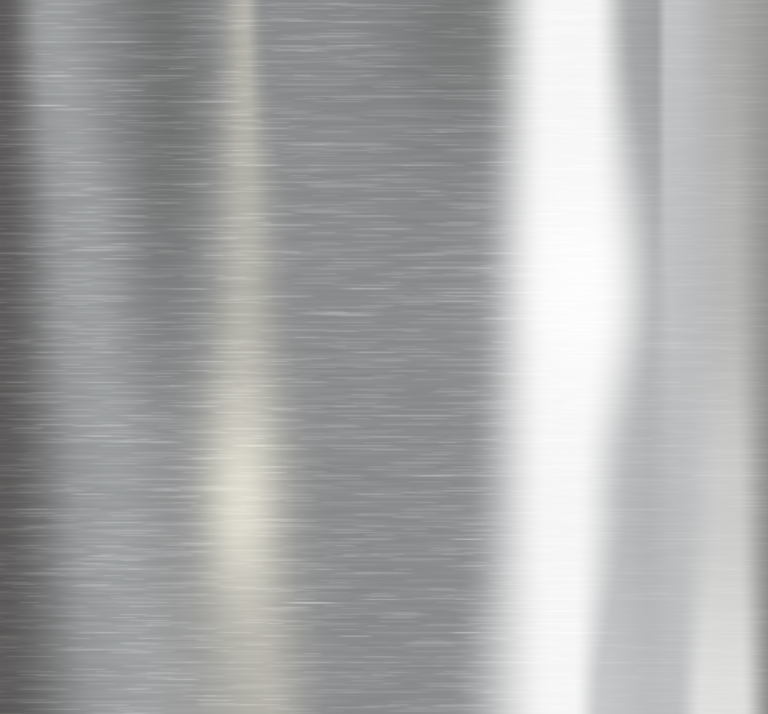
Write a Shadertoy shader that draws this texture.

```glsl
// Brushed steel sheet: soft vertical reflections over a grey base, with a warm
// glow, a white highlight and a folded right side, whose edges drift with depth.
// Hashed horizontal dashes and stretched value noise give the brushed grain.

// Tracks hold a value at depths 0, 0.4, 0.7 and 1 below the top edge.
const vec4 SHADOW_WIDTH = vec4(0.055, 0.085, 0.11, 0.125);
const vec4 SHEEN_X      = vec4(0.072, 0.125, 0.15, 0.19);
const vec4 SHEEN_WIDTH  = vec4(0.045, 0.055, 0.070, 0.09);
const vec4 WARM_X       = vec4(0.320, 0.319, 0.316, 0.345);
const vec4 WARM_LEFT    = vec4(0.029, 0.042, 0.060, 0.090);
const vec4 WARM_RIGHT   = vec4(0.014, 0.040, 0.062, 0.054);
const vec4 WHITE_LEFT   = vec4(0.672, 0.667, 0.660, 0.650);
const vec4 WHITE_SOFT   = vec4(0.044, 0.050, 0.056, 0.072);
const vec4 WHITE_RIGHT  = vec4(0.797, 0.815, 0.784, 0.764);
const vec4 WHITE_FALL   = vec4(0.026, 0.045, 0.036, 0.018);
const vec4 VALLEY_LEVEL = vec4(0.60, 0.66, 0.68, 0.72);
const vec4 FOLD_LEVEL   = vec4(0.755, 0.74, 0.735, 0.745);
const vec4 FLANK_LEVEL  = vec4(0.675, 0.72, 0.80, 0.875);
const vec4 FLANK_END    = vec4(0.95, 0.95, 0.94, 0.915);

const vec3 STEEL  = vec3(0.550, 0.557, 0.563);
const vec3 SHADOW = vec3(0.375, 0.368, 0.366);
const vec3 SHEEN  = vec3(0.630, 0.640, 0.645);
const vec3 TROUGH = vec3(0.455, 0.463, 0.463);
const vec3 WARM   = vec3(0.735, 0.727, 0.692);
const vec3 EMBER  = vec3(0.890, 0.882, 0.832);
const vec3 WHITE  = vec3(0.965);
const vec3 COOL_TINT = vec3(0.990, 1.0, 1.008);

const int   DASH_LAYERS    = 5;
const float DASH_STRENGTH  = 0.052;
const float GRAIN_STRENGTH = 0.045;
const float HALO_STRENGTH  = 0.32;

float hash(vec2 p) {
    return fract(sin(dot(p, vec2(127.1, 311.7))) * 43758.5);
}

float valueNoise(vec2 p) {
    vec2 cell = floor(p), f = fract(p);
    f = f * f * (3.0 - 2.0 * f);
    return mix(mix(hash(cell), hash(cell + vec2(1, 0)), f.x),
               mix(hash(cell + vec2(0, 1)), hash(cell + vec2(1, 1)), f.x), f.y);
}

float track(vec4 stops, float depth) {
    float v = mix(stops.x, stops.y, smoothstep(0.0, 0.4, depth));
    v = mix(v, stops.z, smoothstep(0.4, 0.7, depth));
    return mix(v, stops.w, smoothstep(0.7, 1.0, depth));
}

float bell(float offset, float width) {
    float q = offset / width;
    return exp(-q * q);
}

// Folded right side: valley, fold that softens downward, flank, outer edge
vec3 rightSide(float x, float depth) {
    float foldSoft = mix(0.008, 0.025, smoothstep(0.2, 0.7, depth));
    float level = mix(track(VALLEY_LEVEL, depth), track(FOLD_LEVEL, depth),
                      smoothstep(0.861 - foldSoft, 0.861 + foldSoft, x));
    float flank = smoothstep(0.88, track(FLANK_END, depth), x);
    level = mix(level, track(FLANK_LEVEL, depth), flank);
    level = mix(level, mix(0.60, 0.52, depth), smoothstep(mix(0.94, 0.965, depth), 1.01, x));
    return level * mix(COOL_TINT, vec3(1.0, 1.0, 0.996), flank);
}

// Smooth reflections without grain
vec3 reflections(float x, float depth) {
    vec3 col = STEEL;
    col = mix(col, SHEEN, 0.9 * bell(x - track(SHEEN_X, depth), track(SHEEN_WIDTH, depth)));
    col = mix(SHADOW, col, smoothstep(0.0, track(SHADOW_WIDTH, depth), x));
    col = mix(col, TROUGH, bell(x - 0.215, 0.058) * (1.0 - smoothstep(0.1, 0.7, depth)));
    col = mix(col, TROUGH, 0.9 * bell(x - 0.61, 0.10) * (1.0 - smoothstep(0.0, 0.40, depth)));

    // Warm streak and its ember
    float warmOffset = x - track(WARM_X, depth);
    float warmWidth = track(warmOffset < 0.0 ? WARM_LEFT : WARM_RIGHT, depth);
    col = mix(col, WARM, 0.87 * bell(warmOffset, warmWidth));
    col = mix(col, EMBER, 0.9 * bell(x - 0.314, 0.046) * bell(depth - 0.70, 0.14));

    // White column and its halo over the join with the right side
    col = mix(col, rightSide(x, depth), smoothstep(0.68, 0.74, x));
    col = mix(col, WHITE, HALO_STRENGTH * bell(x - 0.74, 0.09));
    float left = track(WHITE_LEFT, depth), soft = track(WHITE_SOFT, depth);
    float right = track(WHITE_RIGHT, depth), fall = track(WHITE_FALL, depth);
    float column = smoothstep(left - soft, left + soft, x)
                 * (1.0 - smoothstep(right - fall, right + fall, x));
    col = mix(col, WHITE, column);
    return mix(col, vec3(1.0), 0.75 * bell(x - 0.755, 0.070) * bell(depth - 0.40, 0.15));
}

// Sparse dashes of random place, length and brightness
float dashes(vec2 uv) {
    float total = 0.0;
    for (int i = 0; i < DASH_LAYERS; i++) {
        float layer = float(i);
        float y = uv.y * (145.0 + 23.0 * layer) + 0.37 * layer;
        float row = floor(y);
        float x = uv.x * (5.0 + 1.5 * layer) + 9.0 * hash(vec2(row, layer));
        vec2 id = vec2(floor(x) + 31.0 * layer, row);
        float halfLength = mix(0.15, 0.46, hash(id + 5.3));
        float along = 1.0 - smoothstep(halfLength * 0.55, halfLength, abs(fract(x) - 0.5));
        float across = bell(fract(y) - 0.5, 0.25);
        total += along * across * smoothstep(0.45, 1.0, hash(id));
    }
    return total;
}

void mainImage(out vec4 fragColor, in vec2 fragCoord) {
    vec2 uv = fragCoord / iResolution.xy;
    vec3 col = reflections(uv.x, 1.0 - uv.y);

    // Grain fades on bright metal and toward the right
    float grain = 0.6 * valueNoise(uv * vec2(7.0, 310.0))
                + 0.4 * valueNoise(uv * vec2(19.0, 190.0) + 40.0) - 0.5;
    float fade = mix(1.0, 0.35, smoothstep(0.60, 0.72, uv.x));
    fade *= 1.0 - 0.5 * smoothstep(0.62, 0.9, col.g);
    col += fade * (GRAIN_STRENGTH * grain + DASH_STRENGTH * (dashes(uv) - 0.25));
    fragColor = vec4(clamp(col, 0.0, 1.0), 1.0);
}
```
